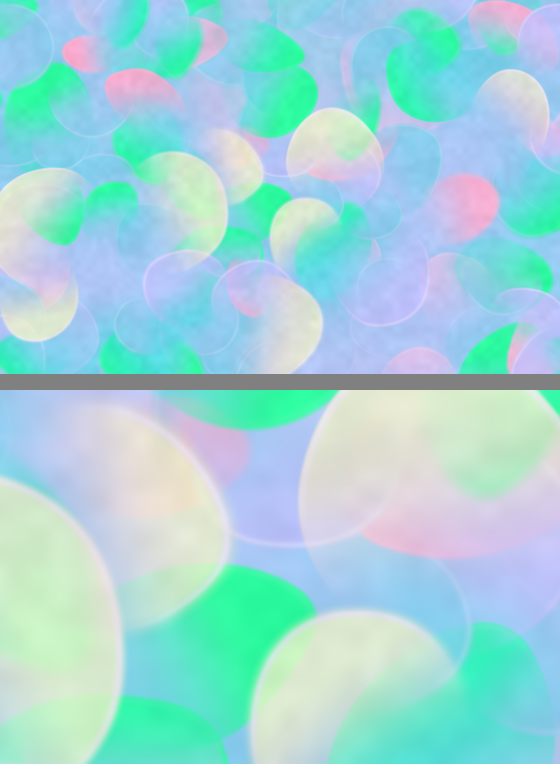
Top: the whole. Bottom: its middle third, enlarged.
A WebGL 2 fragment shader for this background:

```glsl
#version 300 es
precision highp float;

uniform vec2 u_resolution;
out vec4 fragColor;

const vec3 PERIWINKLE = vec3(0.69, 0.77, 0.96);
const vec3 SKY = vec3(0.50, 0.80, 0.92);
const vec3 LAVENDER = vec3(0.76, 0.75, 0.99);
const vec3 ORCHID = vec3(0.90, 0.75, 0.91);
const vec3 PINK = vec3(1.00, 0.66, 0.80);
const vec3 CREAM = vec3(0.93, 0.94, 0.78);
const vec3 TEAL = vec3(0.24, 0.89, 0.89);
const vec3 GREEN = vec3(0.17, 0.98, 0.62);
const vec3 RIM_LIGHT = vec3(0.93, 0.89, 0.98);

const float TAU = 6.28319;
const float WARP = 0.035;        // bending of the outlines
const float RIM_WIDTH = 0.0035;
const float GLOW_WIDTH = 0.035;
const float MIN_SOFT = 0.002;
const float MAX_SOFT = 0.013;
const float ROUNDING = 0.22;     // of the lens tips, in radii
const float MOTTLE = 0.035;

struct Layer {
    float cell;      // grid spacing, in canvas heights
    float seed;
    float density;   // share of cells that hold a disc
    float cut;       // 0 = full disc, towards 2 = thin lens
    float opacity;
    float solid;     // opacity kept on the faded side
    float rim;
    float glow;
    vec3 near;
    vec3 far;
};

float hash(vec2 p) {
    return fract(sin(dot(p, vec2(127.1, 311.7))) * 43758.5453);
}

float noise(vec2 p) {
    vec2 i = floor(p);
    vec2 f = fract(p);
    f = f * f * (3.0 - 2.0 * f);
    float low = mix(hash(i), hash(i + vec2(1.0, 0.0)), f.x);
    float high = mix(hash(i + vec2(0.0, 1.0)), hash(i + 1.0), f.x);
    return mix(low, high, f.y);
}

// Lens shape with rounded tips: overlap of two discs shifted along x
float lens(vec2 p, float radius, float shift) {
    vec2 halfShift = vec2(0.5 * shift, 0.0);
    float a = length(p - halfShift);
    float b = length(p + halfShift);
    float k = ROUNDING * min(radius, shift + 0.001);
    float h = max(k - abs(a - b), 0.0);
    return max(a, b) + 0.25 * h * h / k - radius;
}

vec3 addDiscs(vec3 color, vec2 uv, Layer layer) {
    vec2 home = floor(uv / layer.cell);
    for (int j = -1; j <= 1; j++) {
        for (int i = -1; i <= 1; i++) {
            vec2 id = home + vec2(i, j);
            vec2 key = id + layer.seed;
            if (hash(key) > layer.density) continue;

            // Random placement, size and direction
            vec2 jitter = vec2(hash(key + 11.3), hash(key + 23.9));
            vec2 center = (id + 0.1 + 0.8 * jitter) * layer.cell;
            float radius = layer.cell * mix(0.42, 0.70, hash(key + 37.1));
            float angle = TAU * hash(key + 41.7);
            float c = cos(angle);
            float s = sin(angle);
            vec2 p = mat2(c, -s, s, c) * (uv - center);
            float shift = layer.cut * radius * mix(0.6, 1.0, hash(key + 53.3));
            float d = lens(p, radius, shift);

            // Light falls off across the disc in its own direction
            float lightAngle = TAU * hash(key + 67.9);
            vec2 lightDir = vec2(cos(lightAngle), sin(lightAngle));
            float light = 0.5 + 0.5 * dot(p, lightDir) / radius;
            float fade = mix(layer.solid, 1.0, smoothstep(0.2, 0.75, light));

            float blur = hash(key + 71.3);
            float soft = max(mix(MIN_SOFT, MAX_SOFT, blur * blur), 1.0 / u_resolution.y);
            float cover = smoothstep(soft, -soft, d) * fade;
            float glow = layer.glow * exp(-max(d, 0.0) / GLOW_WIDTH);
            float tone = clamp(1.4 * light - 0.5 + 0.6 * hash(key + 83.1), 0.0, 1.0);
            vec3 tint = mix(layer.far, layer.near, tone);
            color = mix(color, layer.far, glow * (1.0 - cover));
            color = mix(color, tint, layer.opacity * cover);

            // Thin bright rim on the lit side
            float band = (d + RIM_WIDTH) / RIM_WIDTH;
            float rim = exp(-band * band) * smoothstep(0.4, 0.9, light);
            color = mix(color, RIM_LIGHT, layer.rim * rim);
        }
    }
    return color;
}

void main() {
    vec2 uv = gl_FragCoord.xy / u_resolution.y;
    vec2 bend = vec2(noise(uv * 6.0 + 3.1), noise(uv * 6.0 + 17.4)) - 0.5;
    vec2 p = uv + WARP * bend;

    // Soft base
    vec3 color = mix(SKY, PERIWINKLE, smoothstep(0.4, 0.8, noise(p * 3.2 + 5.0)));
    color = mix(color, ORCHID, 0.6 * smoothstep(0.6, 0.9, noise(p * 2.7 + 31.0)));

    // Discs from back to front
    color = addDiscs(color, p, Layer(0.24, 4.0, 0.70, 0.4, 0.8, 0.0, 0.15, 0.0, PERIWINKLE, SKY));
    color = addDiscs(color, p + 0.13, Layer(0.28, 19.0, 0.35, 0.5, 0.8, 0.0, 0.2, 0.0, ORCHID, LAVENDER));
    color = addDiscs(color, p + 0.07, Layer(0.27, 58.0, 0.55, 0.8, 1.0, 0.3, 0.1, 0.25, GREEN, TEAL));
    color = addDiscs(color, p + 0.09, Layer(0.20, 71.0, 0.60, 0.4, 0.8, 0.0, 0.25, 0.0, SKY, PERIWINKLE));
    color = addDiscs(color, p + 0.21, Layer(0.25, 83.0, 0.50, 1.5, 0.95, 0.0, 0.1, 0.0, PINK, ORCHID));
    color = addDiscs(color, p + 0.17, Layer(0.25, 97.0, 0.45, 0.3, 0.8, 0.0, 0.4, 0.0, LAVENDER, PERIWINKLE));
    color = addDiscs(color, p + 0.05, Layer(0.22, 149.0, 0.35, 1.1, 1.0, 0.1, 0.1, 0.1, GREEN, TEAL));
    color = addDiscs(color, p + 0.02, Layer(0.26, 131.0, 0.14, 0.3, 0.8, 0.0, 0.6, 0.0, CREAM, ORCHID));

    // Faint mottling
    color += MOTTLE * (noise(p * 24.0) + noise(p * 55.0 + 9.0) - 1.0);
    fragColor = vec4(clamp(color, 0.0, 1.0), 1.0);
}
```
